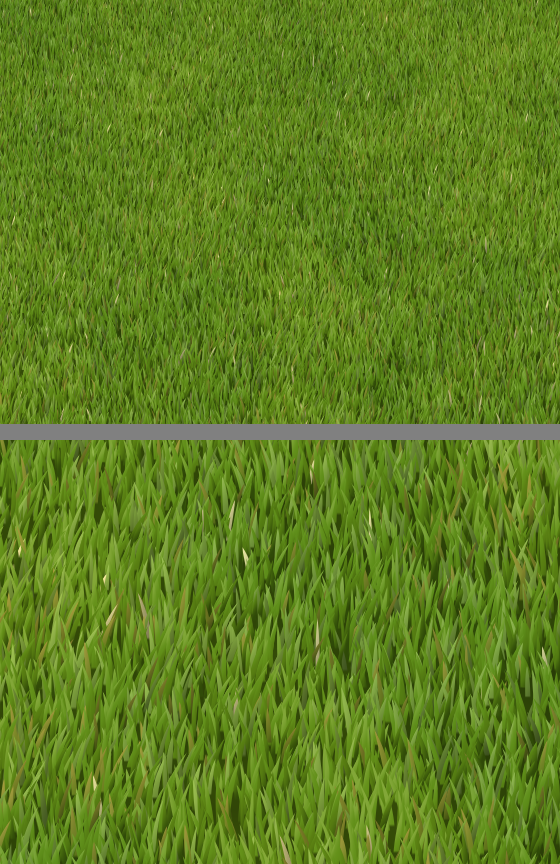
Top, the full canvas; bottom, a detail of the centre.
Write a WebGL 2 fragment shader that draws this texture.

```glsl
#version 300 es
precision highp float;
// A mown lawn seen at a slant: tapered, bent blades grow in rows that shrink
// with distance. Rows are composited front to back over dark soil, while
// cellular tufts and layered sines vary the light and the lean.
uniform vec2 u_resolution;
out vec4 fragColor;

const float ROW_STEP = 0.005;    // row spacing at the near edge
const float CELL_WIDTH = 0.014;  // blade spacing within a row
const float SHRINK = 0.45;       // loss of scale from bottom to top

vec4 hash4(vec2 p) {
  vec4 q = fract(p.xyxy * vec4(0.1031, 0.1030, 0.0973, 0.1099));
  q += dot(q, q.wzxy + 33.33);
  return fract((q.xxyz + q.yzzw) * q.zywx);
}

// Distance to the nearest tuft centre
float tuftDistance(vec2 p) {
  vec2 cell = floor(p);
  float nearest = 2.0;
  for (int y = -1; y <= 1; y++)
    for (int x = -1; x <= 1; x++) {
      vec2 c = cell + vec2(x, y);
      nearest = min(nearest, length(c + hash4(c + 19.0).xy - p));
    }
  return nearest;
}

// Broad uneven patches, about -1 to 1
float patches(vec2 p) {
  p += 0.09 * sin(p.yx * 11.0 + vec2(1.3, 4.1));
  return 0.4 * sin(p.x * 9.0 + p.y * 5.0 + 0.6)
       + 0.35 * sin(p.y * 17.0 - p.x * 7.0 + 2.0)
       + 0.25 * sin(p.x * 27.0 + p.y * 21.0);
}

vec3 grassColor(float tone) {
  vec3 c = mix(vec3(0.19, 0.29, 0.03), vec3(0.34, 0.49, 0.07), smoothstep(0.0, 0.42, tone));
  c = mix(c, vec3(0.38, 0.56, 0.10), smoothstep(0.4, 0.65, tone));
  return mix(c, vec3(0.50, 0.65, 0.22), smoothstep(0.62, 1.0, tone));
}

// Dry, pale and straw-coloured blades among the green
vec3 bladeColor(float tone, float along, float kind) {
  vec3 c = grassColor(tone);
  float light = 0.65 + 0.6 * tone;
  if (kind > 0.994) return vec3(0.72, 0.70, 0.48) * light;
  if (kind > 0.93) return mix(c, vec3(0.50, 0.45, 0.18) * light, 0.35 + 0.5 * along);
  if (kind > 0.76) return mix(c, vec3(0.47, 0.58, 0.26) * light, 0.75);
  return c;
}

void main() {
  vec2 p = gl_FragCoord.xy / u_resolution.y;
  float pixel = 1.0 / u_resolution.y;

  // Local light and wind
  float broad = patches(p);
  float tuft = tuftDistance(p * vec2(15.0, 19.0 + 6.0 * p.y));
  float light = 0.07 * broad + 0.16 * (0.5 - tuft) + 0.05 * p.y;
  float sway = 0.04 + 0.07 * sin(p.x * 8.0 + 3.0 * sin(p.y * 9.0));

  float nearRow = floor(-log(1.0 - SHRINK * p.y) / (SHRINK * ROW_STEP));
  vec3 color = vec3(0.0);
  float open = 1.0;

  // Front rows first
  for (int k = 12; k >= 0; k--) {
    float row = nearRow - float(k);
    float scale = exp(-SHRINK * ROW_STEP * row);
    float rowY = (1.0 - scale) / SHRINK;
    float shift = hash4(vec2(row + 60.0, 7.0)).x;
    float column = floor(p.x / (CELL_WIDTH * scale) + shift);

    for (int j = -2; j <= 2; j++) {
      vec2 id = vec2(column + float(j) + 20.0, row + 60.0);
      vec4 a = hash4(id);
      vec4 b = hash4(id + vec2(71.0, 313.0));
      vec2 root = vec2((column + float(j) + a.x - shift) * CELL_WIDTH * scale,
                       rowY + a.y * ROW_STEP * scale);
      float len = mix(0.028, 0.056, a.z) * scale;
      float along = (p.y - root.y) / len;
      if (along < 0.0 || along > 1.0) continue;

      // Bent centre line and tapered outline
      float lean = (a.w - 0.5) * 0.76 + sway;
      float bend = lean * len * along * mix(0.4, 1.0, along);
      float across = (p.x - root.x - bend) / sqrt(1.0 + lean * lean);
      float halfWidth = mix(0.0019, 0.0032, b.x) * scale * (1.0 - along * along * along);
      float cover = clamp(0.5 + (halfWidth - abs(across)) / pixel, 0.0, 1.0);
      cover *= min(1.0, 2.0 * halfWidth / pixel) * smoothstep(0.0, 0.08, along);
      if (cover <= 0.0) continue;

      // Shaded root, lit tip and one brighter side
      float side = clamp(across / max(halfWidth, pixel), -1.0, 1.0);
      float tone = 0.19 + 0.58 * along + 0.72 * (b.y - 0.5) - 0.08 * side + light;
      color += open * cover * bladeColor(tone, along, b.z);
      open *= 1.0 - cover;
    }
    if (open < 0.015) break;
  }

  // Shadowed soil between the blades
  color += open * vec3(0.20, 0.29, 0.03) * (0.9 + light);
  // Slight yellowing of the broad patches
  color *= 1.0 + 0.05 * broad * vec3(1.0, 0.3, -0.5);
  fragColor = vec4(color, 1.0);
}
```
